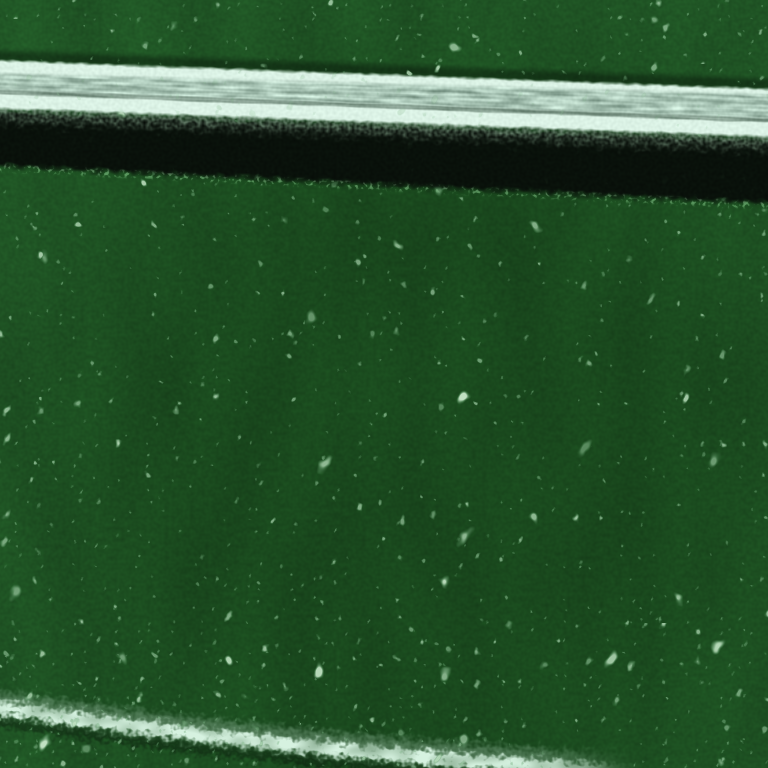
Reproduce this texture procedurally as a Shadertoy shader.

```glsl
// Dusty green lacquered panel crossed by a bright metal trim with a dark gap under it,
// and a worn highlight curving along the bottom. Bands are distance profiles in a sheared
// coordinate, roughened by gradient noise; dust is jittered specks in hashed grids.

vec2 hash2(vec2 p) {
    vec3 q = fract(p.xyx * vec3(0.1031, 0.1030, 0.0973));
    q += dot(q, q.yzx + 33.33);
    return fract((q.xx + q.yz) * q.zy);
}

float cornerSlope(vec2 cell, vec2 offset) {
    float angle = 6.2832 * hash2(cell).x;
    return dot(vec2(cos(angle), sin(angle)), offset);
}

// Gradient noise, roughly -0.7 to 0.7
float noise(vec2 p) {
    vec2 i = floor(p), f = p - i;
    vec2 w = f * f * f * (f * (f * 6.0 - 15.0) + 10.0);
    vec2 e = vec2(1.0, 0.0);
    return mix(mix(cornerSlope(i, f), cornerSlope(i + e.xy, f - e.xy), w.x),
               mix(cornerSlope(i + e.yx, f - e.yx), cornerSlope(i + 1.0, f - 1.0), w.x), w.y);
}

// Soft-edged band between lo and hi
float band(float v, float lo, float hi, float soft) {
    return smoothstep(lo - soft, lo + soft, v) * (1.0 - smoothstep(hi - soft, hi + soft, v));
}

// One irregular speck per occupied grid cell
float specks(vec2 p, float cells, float radius, float density, float blur) {
    vec2 id = floor(p * cells);
    vec2 pick = hash2(id + cells * 3.7);
    vec2 jitter = 0.22 + 0.56 * hash2(id + cells * 9.1);
    vec2 d = p - (id + jitter) / cells;
    d.x += (pick.y - 0.5) * d.y;
    d.x *= 1.0 + 0.5 * pick.y;
    float size = radius * mix(0.5, 1.0, pick.y);
    float dist = length(d) + radius * 0.6 * noise(p * 1.1 / radius);
    float body = 1.0 - smoothstep(size * 0.35 - blur, size + blur, dist);
    return body * step(pick.x, density) * mix(0.55, 1.0, hash2(id + 17.0).y);
}

void mainImage(out vec4 fragColor, in vec2 fragCoord) {
    vec2 uv = fragCoord / iResolution.xy;
    float px = 1.0 / iResolution.y;
    float soft = max(0.0018, px);
    vec2 p = vec2(uv.x, 1.0 - uv.y);          // y measured downward
    float s = p.y - 0.037 * p.x;              // across the tilted trim
    float fine = noise(p * 210.0);
    float rough = noise(p * vec2(90.0, 130.0));

    // Lacquer: darker toward the centre, with faint vertical mottling
    vec3 color = mix(vec3(0.10, 0.285, 0.115), vec3(0.125, 0.335, 0.145),
                     smoothstep(0.25, 0.75, length(p - vec2(0.56, 0.62))));
    color *= 1.0 + 0.12 * noise(p * vec2(14.0, 5.0)) + 0.10 * fine + 0.08 * rough;

    // Bottom highlight, fraying and fading to the right
    float ridge = p.y - (0.92 + 0.15 * p.x - 0.06 * p.x * p.x);
    float below = smoothstep(0.0, 0.03, ridge);
    float frayed = ridge + 0.009 * rough + 0.006 * fine;
    color *= 1.0 - 0.3 * band(frayed, 0.014, 0.026, 0.006);
    float haze = band(frayed, -0.019, 0.012, 0.009);
    float core = band(frayed, -0.007, 0.010, 0.005);
    float fade = 1.0 - smoothstep(0.68, 0.84, p.x);
    float wear = 0.85 + 0.6 * noise(p * vec2(28.0, 60.0));
    color = mix(color, vec3(0.43, 0.58, 0.46), 0.6 * haze * fade);
    color = mix(color, vec3(0.84, 0.95, 0.88), clamp(core * wear, 0.0, 1.0) * fade);

    // Dark gap beneath the trim, with a crumbly lower edge
    float gapEnd = 0.216 + 0.012 * p.x;
    float gap = band(s + 0.005 * rough, 0.145, gapEnd, 0.006);
    color *= 1.0 - 0.35 * band(s, 0.066, 0.080, 0.006);
    color = mix(color, vec3(0.035, 0.065, 0.04) * (1.0 + 0.3 * fine), gap);
    float crumbs = band(s, gapEnd - 0.002, gapEnd + 0.007, 0.003);
    color += crumbs * vec3(0.22, 0.25, 0.22) * smoothstep(0.05, 0.5, fine + 0.4 * rough);

    // Mottled reflection fading from the trim into the gap
    float mottle = 1.0 - smoothstep(0.139, 0.168, s + 0.012 * rough);
    mottle *= smoothstep(0.132, 0.140, s) * (0.6 + 0.9 * fine);
    color = mix(color, vec3(0.40, 0.50, 0.42), clamp(mottle, 0.0, 1.0));

    // Metal trim: pale lips, brushed grey centre, dark seam
    float streak = noise(vec2(p.x * 13.0, s * 230.0));
    float brushed = noise(vec2(p.x * 38.0, s * 150.0) + 31.0);
    vec3 metal = vec3(0.86, 0.95, 0.90);
    float groove = band(s, mix(0.096, 0.086, p.x), 0.118, 0.004);
    metal = mix(metal, vec3(0.66, 0.77, 0.71) + 0.22 * streak + 0.20 * brushed, groove);
    float seam = band(s + 0.001 * brushed, 0.117, 0.1225, 0.0018);
    metal = mix(metal, vec3(0.40, 0.50, 0.44), seam * (0.75 + 0.5 * streak));
    metal += 0.05 * fine;
    float trim = band(s + 0.002 * rough, 0.079, 0.141, soft * 1.6);
    color = mix(color, metal, trim);

    // Dust in four sizes, thicker to the left, along the top and near the bottom
    float crowd = 0.65 + 0.5 * smoothstep(0.55, 0.0, p.x) * smoothstep(0.3, 0.9, p.y)
                + 0.5 * smoothstep(0.72, 0.95, p.y) + 0.4 * below
                + 0.4 * smoothstep(0.1, 0.0, p.y);
    float blur = max(0.0007, 0.5 * px);
    float dust = specks(p, 11.0, 0.0125, 0.24 * crowd, blur);
    dust = max(dust, 0.9 * specks(p + 0.31, 21.0, 0.0075, 0.27 * crowd, blur));
    dust = max(dust, 0.75 * specks(p + 0.73, 38.0, 0.0048, 0.28 * crowd, blur));
    dust = max(dust, 0.55 * specks(p + 0.57, 70.0, 0.0030, 0.22 * crowd, blur));
    dust *= 1.0 - 0.95 * gap * (1.0 - trim);
    vec3 dustColor = mix(vec3(0.40, 0.64, 0.44), vec3(0.82, 0.93, 0.82), dust * dust);
    color = mix(color, dustColor, dust * (1.0 - 0.6 * trim));

    fragColor = vec4(clamp(color, 0.0, 1.0), 1.0);
}
```
